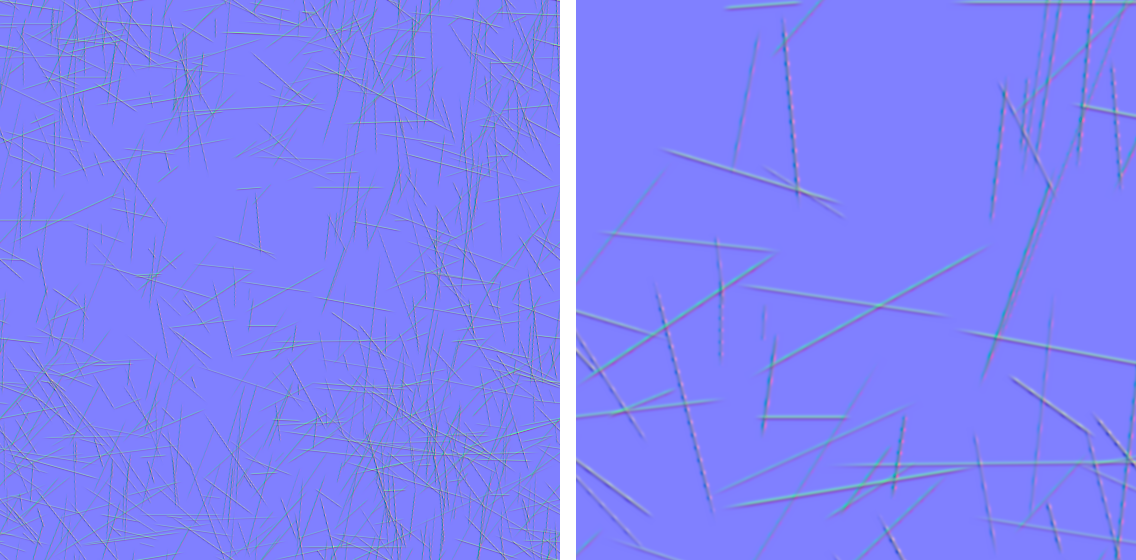
Left, the full canvas; right, a detail of the centre.
Reproduce this texture map procedurally as a WebGL 1 fragment shader.

```glsl
precision highp float;
uniform vec2 u_resolution;

#define STROKES 20           // candidate scratches per cell
#define LONG_CELLS 5.0
#define SHORT_CELLS 9.0
#define LINE_WIDTH 0.0013
#define TILT 0.36            // sideways slope of a scratch wall
#define SHADE 0.23           // loss of blue along a scratch
#define LEAN 0.26            // extra weight of the upper left wall
#define BEAD_SPACING 0.011   // distance between bright beads on a scratch
#define COVERAGE 0.38        // mean share of candidates kept
#define KNOT_CENTER vec2(0.71, 0.21)
#define KNOT_RADIUS vec2(0.08, 0.14)

const float PI = 3.14159;
const vec3 FLAT_NORMAL = vec3(0.5, 0.5, 1.0);

vec4 hash4(vec3 p) {
  vec4 h = vec4(dot(p, vec3(127.1, 311.7, 74.7)),
                dot(p, vec3(269.5, 183.3, 246.1)),
                dot(p, vec3(113.5, 271.9, 124.6)),
                dot(p, vec3(419.2, 371.9, 168.2)));
  return fract(sin(h) * 43758.5);
}

// Probability that a scratch exists, periodic over the canvas
float density(vec2 p) {
  vec2 t = 2.0 * PI * p;
  float d = COVERAGE + 0.10 * cos(t.x - 5.7) + 0.13 * cos(t.y - 0.5);
  d += 0.10 * sin(2.0 * t.x + 3.0 * t.y + 0.6);
  d += 0.10 * sin(5.0 * t.x - 2.0 * t.y + 2.0);
  vec2 k = (p - KNOT_CENTER) / KNOT_RADIUS;
  return d + 0.6 * exp(-dot(k, k));
}

// Adds up one grid of scratches: xy is the tilt, z the shade
vec3 scratches(vec2 p, float cells, float seed) {
  vec2 home = floor(p * cells);
  float width = max(LINE_WIDTH, 0.6 / u_resolution.y);
  vec3 total = vec3(0.0);

  for (int j = -1; j <= 1; j++) {
    for (int i = -1; i <= 1; i++) {
      vec2 cell = home + vec2(float(i), float(j));
      vec2 id = mod(cell, cells);
      for (int k = 0; k < STROKES; k++) {
        vec4 r = hash4(vec3(id, float(k) + seed));
        if (r.z > density((id + r.xy) / cells)) continue;
        vec4 s = hash4(vec3(id + 17.0, float(k) + seed));

        // Directions gather near the axes, most of all the upright one
        float angle = PI * s.x;
        angle += 0.16 * sin(2.0 * angle) - 0.10 * sin(4.0 * angle) - 0.08;
        vec2 along = vec2(cos(angle), sin(angle));
        vec2 across = vec2(-along.y, along.x);

        vec2 offset = p - (cell + r.xy) / cells;
        float q = dot(offset, across) / width;
        if (abs(q) > 3.5) continue;
        float halfLength = mix(0.1, 0.75, s.y) / cells;
        float travel = dot(offset, along);
        float ends = 1.0 - smoothstep(0.7 * halfLength, halfLength, abs(travel));

        // Beads swell the walls, more so on steep scratches
        float phase = travel / (BEAD_SPACING * mix(0.6, 1.5, s.w));
        float bead = pow(0.5 + 0.5 * sin(2.0 * PI * phase), 3.0);
        float swell = mix(1.0, 0.55 + 1.7 * bead, along.y * along.y);

        // Narrow ridge with opposite walls on its two sides
        float profile = exp(-q * q) * ends * mix(0.45, 1.15, s.z);
        float lean = LEAN * dot(across, vec2(-0.5, 0.85));
        total += profile * vec3(TILT * across * (q * swell + lean), SHADE);
      }
    }
  }
  return total;
}

void main() {
  vec2 p = gl_FragCoord.xy / u_resolution;
  vec3 relief = scratches(p, LONG_CELLS, 3.0)
              + scratches(p, SHORT_CELLS, 41.0);

  // Encode the slope as a tangent space normal
  vec2 slope = clamp(relief.xy, -0.4, 0.4);
  float shade = min(relief.z, 0.32) + 0.25 * dot(slope, slope);
  gl_FragColor = vec4(FLAT_NORMAL + vec3(slope, -shade), 1.0);
}
```
